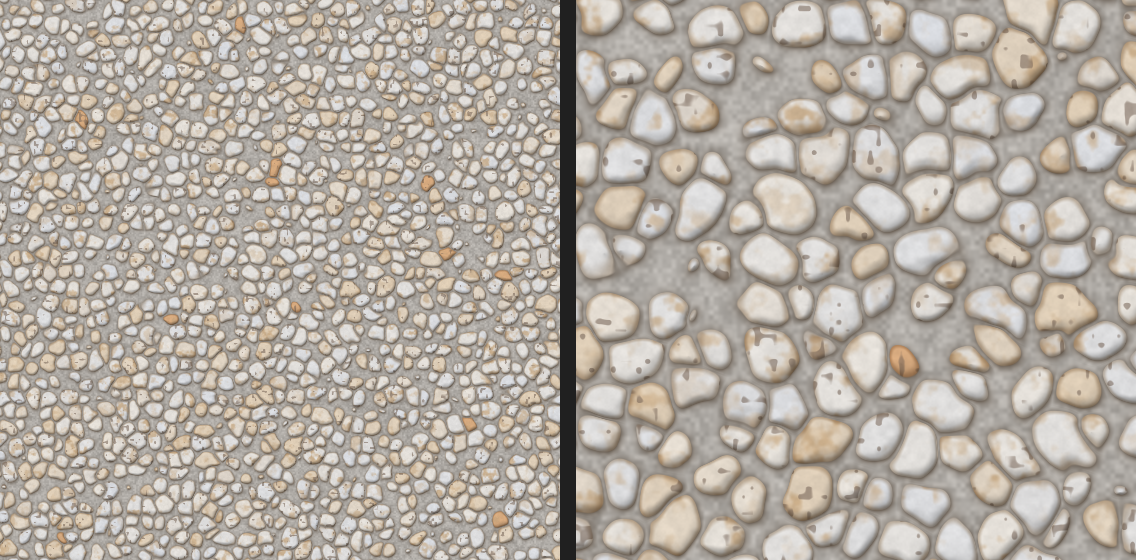
Left, the full canvas; right, a detail of the centre.
Reproduce this texture procedurally as a WebGL 2 fragment shader.

```glsl
#version 300 es
precision highp float;
// Washed pebbles set in grey cement: jittered, rotated ellipses compete for space,
// and each is trimmed by a softened distance to its neighbours.
// The slope of that distance field gives domed light, rim shade and cast shadow.

uniform vec2 u_resolution;
out vec4 fragColor;

const float PEBBLES_ACROSS = 36.0;
const float JOINT = 0.04;
const vec3 LIGHT = vec3(-0.30, 0.58, 0.76);

struct Pebble {
  float dist;   // signed distance to the trimmed outline, in cells
  vec2 id;
};

float hash(vec2 p) {
  vec3 q = fract(p.xyx * vec3(0.1031, 0.1030, 0.0973));
  q += dot(q, q.yzx + 33.33);
  return fract((q.x + q.y) * q.z);
}

vec2 hash2(vec2 p) {
  return vec2(hash(p + 17.3), hash(p + 71.9));
}

float noise(vec2 p) {
  vec2 i = floor(p), f = fract(p);
  f = f * f * (3.0 - 2.0 * f);
  return mix(mix(hash(i), hash(i + vec2(1, 0)), f.x),
             mix(hash(i + vec2(0, 1)), hash(i + vec2(1, 1)), f.x), f.y);
}

float fbm(vec2 p) {
  return 0.55 * noise(p) + 0.3 * noise(p * 2.1 + 9.2) + 0.15 * noise(p * 4.3 + 3.7);
}

float smoothMax(float a, float b, float k) {
  float h = max(k - abs(a - b), 0.0) / k;
  return max(a, b) + h * h * k * 0.25;
}

// Distance to one stone: a rotated ellipse of random size and stretch
float stoneDistance(vec2 p, vec2 id) {
  float offsetRow = 0.5 * mod(id.y, 2.0) - 0.25;
  vec2 centre = id + 0.5 + vec2(offsetRow, 0.0) + (hash2(id) - 0.5) * 0.68;
  float angle = 6.2832 * hash(id + 5.1);
  float c = cos(angle), s = sin(angle);
  vec2 q = mat2(c, -s, s, c) * (p - centre);
  float stretch = 1.02 + 0.24 * hash(id + 29.7);
  float radius = mix(0.36, 0.65, hash(id + 43.3));
  radius = hash(id + 57.7) < 0.05 ? 0.14 : radius;
  return length(q * vec2(1.0 / stretch, stretch)) - radius;
}

Pebble findPebble(vec2 p) {
  vec2 warp = vec2(noise(p * 1.9), noise(p * 1.9 + 40.0)) - 0.5;
  p += 0.22 * warp;
  vec2 cell = floor(p), nearestId = cell;
  float nearest = 9.0, others = 1e-6;
  const float SOFTNESS = 13.0;
  for (int y = -2; y <= 2; y++) {
    for (int x = -2; x <= 2; x++) {
      vec2 id = cell + vec2(x, y);
      float d = stoneDistance(p, id);
      others += exp(-SOFTNESS * max(d, nearest));
      if (d < nearest) {
        nearest = d;
        nearestId = id;
      }
    }
  }
  float neighbour = -log(others) / SOFTNESS;
  float trimmed = smoothMax(nearest, 0.5 * (nearest - neighbour) + JOINT, 0.08);
  return Pebble(trimmed, nearestId);
}

// White to cream stone with warm stains, veins and small dark pits
vec3 stoneColour(vec2 p, vec2 id) {
  float tone = hash(id + 83.1);
  vec3 colour = mix(vec3(0.84, 0.85, 0.87), vec3(0.89, 0.87, 0.84), hash(id + 11.7));
  colour = mix(colour, vec3(0.86, 0.78, 0.67), 0.8 * smoothstep(0.55, 1.0, tone));
  colour = mix(colour, vec3(0.82, 0.60, 0.40), 0.7 * step(0.99, tone));
  vec2 q = p + id * 3.7;
  float stain = smoothstep(0.5, 0.78, fbm(q * 2.2));
  colour = mix(colour, vec3(0.76, 0.64, 0.49), stain * (0.25 + 0.6 * hash(id + 3.3)));
  float pit = smoothstep(0.77, 0.9, noise(q * 5.5)) * step(0.45, hash(id + 91.0));
  colour = mix(colour, vec3(0.45, 0.38, 0.33), 0.55 * pit);
  return colour * (0.95 + 0.1 * fbm(q * 6.0));
}

vec3 cementColour(vec2 p) {
  float grain = 0.6 * noise(p * 10.0) + 0.4 * noise(p * 5.0 + 8.0) - 0.5;
  float patchy = noise(p * 0.8) - 0.5;
  return vec3(0.695, 0.68, 0.66) + 0.19 * grain + 0.04 * patchy;
}

void main() {
  float scale = PEBBLES_ACROSS / min(u_resolution.x, u_resolution.y);
  vec2 p = gl_FragCoord.xy * scale;
  Pebble pebble = findPebble(p);
  float d = pebble.dist;
  const float STEP = 0.05;
  vec2 slope = vec2(findPebble(p + vec2(STEP, 0)).dist,
                    findPebble(p + vec2(0, STEP)).dist) - d;
  slope = clamp(slope / STEP, -1.2, 1.2);

  // Domed stone, lit from the upper left
  float depth = clamp(-d / 0.3, 0.0, 1.0);
  vec3 normal = normalize(vec3(slope * (1.0 - depth), 0.75));
  float lit = smoothstep(-0.25, 0.72, dot(normal, LIGHT));
  vec3 stone = stoneColour(p, pebble.id) * mix(0.62, 1.01, lit);
  float rim = 1.0 - smoothstep(0.0, 0.11, -d);
  stone *= mix(vec3(1.0), vec3(0.82, 0.77, 0.71), rim);

  // Cement darkens beside stones, most of all on their shadowed side
  float away = smoothstep(-0.5, 0.8, dot(slope, -LIGHT.xy));
  float shadow = exp(-max(d, 0.0) / 0.075) * mix(0.4, 0.85, away);
  vec3 cement = mix(cementColour(p), vec3(0.36, 0.31, 0.26), shadow);

  float edge = max(scale * 0.6, 0.015);
  vec3 colour = mix(stone, cement, smoothstep(-edge, edge, d));
  fragColor = vec4(colour, 1.0);
}
```
